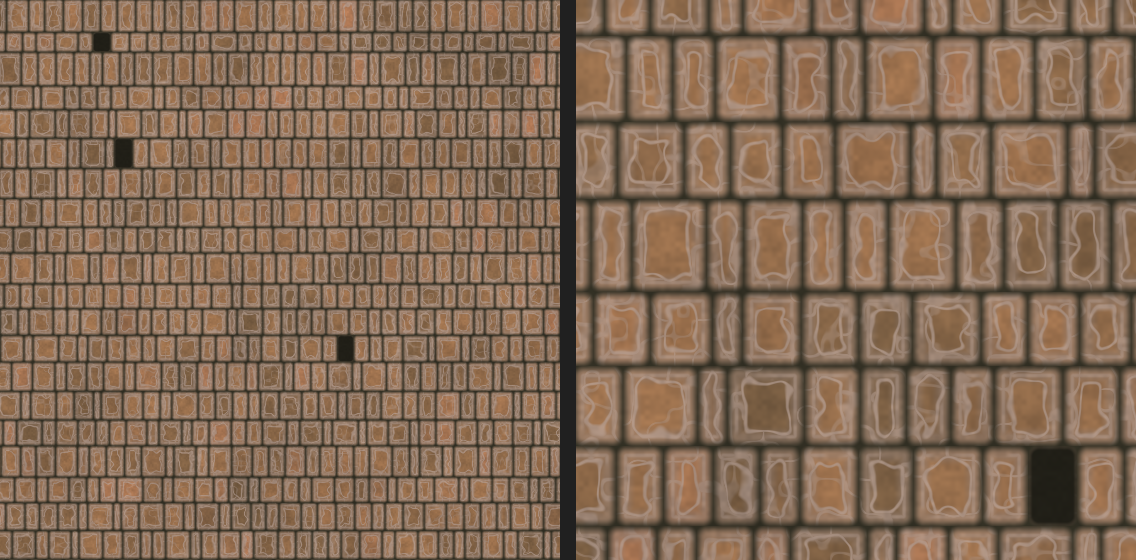
Left, the full canvas; right, a detail of the centre.
Give the GLSL for this texture, as a Shadertoy shader.

```glsl
// Weathered clay wall: uneven courses of upright bricks with soft dark joints.
// Jittered cell edges size the bricks; rounded-box depth shapes rim and joint,
// and noise bends a pale mineral ring and cracks on every face.

#define ROWS 20.0
#define COLUMNS 32.0
#define ROW_JITTER 0.34
#define COLUMN_JITTER 0.62
#define JOINT_HALF 0.026
#define VEIN_HALF 0.020
#define MISSING 0.005
#define CLAY vec3(0.61, 0.44, 0.30)
#define UMBER vec3(0.42, 0.335, 0.24)
#define ROSE vec3(0.72, 0.48, 0.35)
#define PALE vec3(0.68, 0.595, 0.55)
#define JOINT vec3(0.19, 0.18, 0.135)

float hash(vec2 p) {
    vec3 q = fract(vec3(p.xyx) * 0.1031);
    q += dot(q, q.yzx + 33.33);
    return fract((q.x + q.y) * q.z);
}

float noise(vec2 p) {
    vec2 i = floor(p), f = fract(p);
    f = f * f * (3.0 - 2.0 * f);
    return mix(mix(hash(i), hash(i + vec2(1, 0)), f.x),
               mix(hash(i + vec2(0, 1)), hash(i + vec2(1, 1)), f.x), f.y);
}

// Position of divider i, wrapping after n cells
float divider(float i, float n, float jitter, float seed) {
    return i + jitter * (hash(vec2(mod(i, n) + 3.0, seed)) - 0.5);
}

// Index, lower edge and upper edge of the uneven cell that holds t
vec3 unevenCell(float t, float n, float jitter, float seed) {
    float i = floor(t);
    if (t < divider(i, n, jitter, seed)) i -= 1.0;
    else if (t >= divider(i + 1.0, n, jitter, seed)) i += 1.0;
    return vec3(mod(i, n), divider(i, n, jitter, seed),
                divider(i + 1.0, n, jitter, seed));
}

// Depth below the outline of a rounded box, positive inside
float boxDepth(vec2 p, vec2 halfSize, float radius) {
    radius = min(radius, min(halfSize.x, halfSize.y));
    vec2 q = abs(p) - halfSize + radius;
    return radius - length(max(q, 0.0)) - min(max(q.x, q.y), 0.0);
}

float stroke(float dist, float halfWidth, float soft) {
    return 1.0 - smoothstep(max(halfWidth - soft, 0.0), halfWidth + soft, abs(dist));
}

void mainImage(out vec4 fragColor, in vec2 fragCoord) {
    vec2 uv = fragCoord / iResolution.xy;
    float soft = max(0.75 * ROWS / iResolution.y, 0.015);

    // Brick layout, measured in average row heights
    vec3 row = unevenCell(uv.y * ROWS, ROWS, ROW_JITTER, 7.0);
    float shift = hash(vec2(row.x, 51.0));
    vec3 column = unevenCell(uv.x * COLUMNS + shift, COLUMNS, COLUMN_JITTER,
                             row.x + 20.0);
    vec2 id = vec2(column.x, row.x);
    float unit = ROWS / COLUMNS;
    vec2 p = vec2((uv.x * COLUMNS + shift) * unit, uv.y * ROWS);
    vec2 low = vec2(column.y * unit, row.y);
    vec2 high = vec2(column.z * unit, row.z);
    vec2 local = p - 0.5 * (low + high);
    vec2 halfSize = 0.5 * (high - low) - JOINT_HALF;
    float depth = boxDepth(local, halfSize, 0.10);

    // Clay tone per brick, drifting in broad patches
    float patchTone = noise(uv * 9.0 + 4.0);
    float tone = hash(id + 11.0);
    float dull = 0.8 * smoothstep(0.35, 1.25, tone * 0.75 + patchTone * 0.55);
    vec3 face = mix(CLAY, UMBER, dull);
    face = mix(face, ROSE, 0.6 * smoothstep(0.75, 1.0, hash(id + 83.0)) * (1.0 - dull));

    // Mottled face with a greyed, worn rim
    vec2 q = local + id * vec2(3.7, 5.3);
    float mottling = noise(q * 5.0 + 60.0);
    face *= 0.93 + 0.14 * mottling;
    float rim = 1.0 - smoothstep(0.08, 0.22, depth);
    vec3 worn = mix(PALE * 0.85, face, 0.4);
    vec3 color = mix(face, worn, 0.8 * rim);

    // Wobbly ring, straight inner outline and branching cracks
    vec2 wobble = vec2(noise(q * 5.0), noise(q * 5.0 + 31.0)) - 0.5;
    float inset = min(0.155, 0.54 * min(halfSize.x, halfSize.y));
    float ringDepth = boxDepth(local + wobble * 0.16, halfSize, 0.24) - inset;
    float ring = stroke(ringDepth, VEIN_HALF, soft);
    float outline = stroke(depth - 0.085, 0.020, soft) * smoothstep(0.1, 0.5, noise(q * 4.0 + 9.0));
    float crack = stroke(noise(q * 4.8 + 17.0) - 0.5, 0.06, 2.2 * soft);
    float cracked = step(0.55, hash(id + 47.0));
    float reach = mix(1.0, 0.6 * cracked, smoothstep(-0.02, 0.04, ringDepth));
    float veins = max(max(ring, 0.65 * outline), 0.75 * crack * reach);
    color = mix(color, mix(PALE, face, 0.12), 0.85 * veins);

    // Soft joints, plus a few empty narrow slots
    color = mix(JOINT, color, smoothstep(-0.055, 0.070, depth));
    float missing = step(hash(id + 137.0), MISSING) * step(halfSize.x, 0.31);
    color = mix(color, JOINT * 0.65, missing * smoothstep(-0.05, 0.03, depth));

    // Broad stains and fine grain
    color *= 0.95 + 0.10 * noise(uv * 14.0 + 25.0);
    color *= 0.95 + 0.10 * noise(uv * 330.0);
    fragColor = vec4(color, 1.0);
}
```
